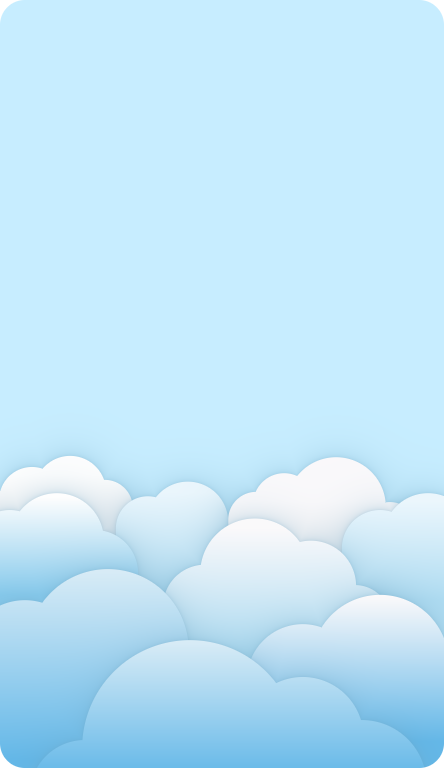
Reproduce this background procedurally as a WebGL 2 fragment shader.

```glsl
#version 300 es
precision highp float;
// Layered paper-cut clouds with soft shadows under a plain pale blue sky, on a rounded card.

uniform vec2 u_resolution;
out vec4 fragColor;

// Lengths are in canvas widths, with the origin at the lower left.
const float CORNER_RADIUS = 0.056;
const float SHADOW_SPREAD = 0.030;
const float SHADOW_STRENGTH = 0.20;
const float RIM_SPREAD = 0.004;
const float RIM_STRENGTH = 0.14;
const vec3 PAGE = vec3(1.0);
const vec3 SKY = vec3(0.780, 0.930, 1.0);
const vec3 SHADOW = vec3(0.42, 0.64, 0.76);
const vec3 WHITE = vec3(0.995);
const vec3 PEARL = vec3(0.980, 0.975, 0.982);
const vec3 WARM_GREY = vec3(0.93, 0.935, 0.945);
const vec3 MIST = vec3(0.920, 0.965, 0.990);
const vec3 HAZE = vec3(0.850, 0.925, 0.965);
const vec3 PALE_BLUE = vec3(0.69, 0.865, 0.950);
const vec3 MID_BLUE = vec3(0.53, 0.795, 0.930);
const vec3 DEEP_BLUE = vec3(0.39, 0.720, 0.910);
const vec3 NO_PUFF = vec3(0.0, -9.0, 0.01);

// A puff is a disc (centre, radius) extended straight down.
float puff(vec2 p, vec3 disc) {
  vec2 q = p - disc.xy;
  return length(vec2(q.x, max(q.y, 0.0))) - disc.z;
}

float roundedBox(vec2 p, vec2 halfSize, float radius) {
  vec2 q = abs(p) - halfSize + radius;
  return length(max(q, 0.0)) + min(max(q.x, q.y), 0.0) - radius;
}

float coverage(float d) {
  return clamp(0.5 - d * u_resolution.x, 0.0, 1.0);
}

// Lays one cloud and its shadow over the colour; span holds the gradient's top and base.
void addCloud(inout vec3 color, vec2 p, vec3 a, vec3 b, vec3 c, vec3 d,
              vec2 span, vec3 topColor, vec3 baseColor) {
  float dist = min(min(puff(p, a), puff(p, b)), min(puff(p, c), puff(p, d)));
  float outside = max(dist, 0.0);
  float shade = SHADOW_STRENGTH * exp(-outside / SHADOW_SPREAD)
              + RIM_STRENGTH * exp(-outside / RIM_SPREAD);
  color = mix(color, SHADOW, shade);
  float t = clamp((span.x - p.y) / (span.x - span.y), 0.0, 1.0);
  color = mix(color, mix(topColor, baseColor, t), coverage(dist));
}

void main() {
  vec2 p = gl_FragCoord.xy / u_resolution.x;
  vec2 card = vec2(1.0, u_resolution.y / u_resolution.x);
  vec3 color = SKY;

  // Far row
  addCloud(color, p, vec3(0.158, 0.622, 0.081), vec3(0.072, 0.604, 0.074),
           vec3(0.0, 0.570, 0.054), vec3(0.236, 0.586, 0.063),
           vec2(0.66, 0.53), WHITE, WARM_GREY);
  addCloud(color, p, vec3(0.423, 0.554, 0.091), vec3(0.333, 0.576, 0.072) - vec3(0.0, 0.036, 0.0),
           NO_PUFF, NO_PUFF, vec2(0.62, 0.39), MIST, PALE_BLUE);
  addCloud(color, p, vec3(0.757, 0.588, 0.112), vec3(0.640, 0.632, 0.070) - vec3(0.0, 0.038, 0.0),
           vec3(0.577, 0.559, 0.063), vec3(0.878, 0.536, 0.063),
           vec2(0.60, 0.47), PEARL, WARM_GREY);

  // Middle row
  addCloud(color, p, vec3(0.964, 0.518, 0.101), vec3(0.856, 0.495, 0.086),
           NO_PUFF, NO_PUFF, vec2(0.60, 0.38), MIST, PALE_BLUE);
  addCloud(color, p, vec3(0.128, 0.513, 0.106), vec3(0.022, 0.491, 0.090),
           vec3(0.214, 0.439, 0.097), NO_PUFF,
           vec2(0.610, 0.39), WHITE, MID_BLUE);
  addCloud(color, p, vec3(0.574, 0.439, 0.123), vec3(0.700, 0.410, 0.102),
           vec3(0.462, 0.363, 0.095), vec3(0.800, 0.333, 0.079),
           vec2(0.54, 0.26), PEARL, PALE_BLUE);

  // Near row
  addCloud(color, p, vec3(0.243, 0.266, 0.182), vec3(0.056, 0.243, 0.135),
           NO_PUFF, NO_PUFF, vec2(0.448, 0.02), HAZE, DEEP_BLUE);
  addCloud(color, p, vec3(0.856, 0.272, 0.155) - vec3(0.0, 0.037, 0.0), vec3(0.682, 0.198, 0.126),
           NO_PUFF, NO_PUFF, vec2(0.385, 0.06), PEARL, DEEP_BLUE);
  addCloud(color, p, vec3(0.428, 0.045, 0.243), vec3(0.682, 0.068, 0.137),
           vec3(0.815, -0.038, 0.146), vec3(0.191, -0.061, 0.124),
           vec2(0.286, -0.02), HAZE, DEEP_BLUE);

  // Rounded card edge
  float edge = roundedBox(p - 0.5 * card, 0.5 * card, CORNER_RADIUS);
  fragColor = vec4(mix(PAGE, color, coverage(edge)), 1.0);
}
```
